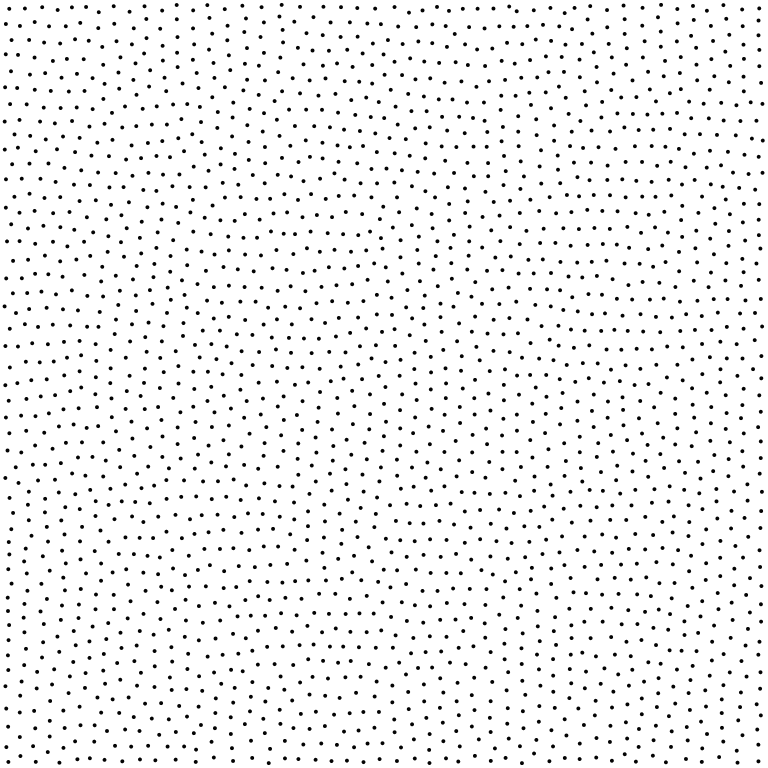
Give the GLSL for this pattern, as a WebGL 2 fragment shader.

```glsl
#version 300 es
precision highp float;
// Draws small black dots spread evenly but irregularly over white, like a relaxed stipple.

uniform vec2 u_resolution;
out vec4 fragColor;

const vec3 PAPER = vec3(1.0);
const vec3 INK = vec3(0.01);
const float CELLS = 48.0;        // dots along one side of the canvas
const float DOT_RADIUS = 0.0025; // in canvas units
const float JITTER = 0.54;       // random spread of a dot, in cells
const float STAGGER = 0.25;      // shift of alternate rows or columns
const float GRAIN = 6.0;         // cells per patch of one stagger direction
const float REACH = 1.3;         // distance at which dots repel, in cells
const float PUSH = 0.28;         // strength of the repulsion
const float MAX_MOVE = 0.42;     // longest push, in cells
const vec2 SWIRL = vec2(2.0, 1.3);
const float PI = 3.14159265;

// Integer hash, two values from 0 to 1
vec2 hash2(vec2 cell) {
    uvec2 v = uvec2(ivec2(cell) + 1024) * 1664525u + 1013904223u;
    v.x += v.y * 1664525u;
    v.y += v.x * 1664525u;
    v ^= v >> 16u;
    v.x += v.y * 1664525u;
    v.y += v.x * 1664525u;
    v ^= v >> 16u;
    return vec2(v >> 8u) / 16777216.0;
}

// One divergence-free mode of eddies that stays inside the canvas
vec2 eddies(vec2 p, vec2 waves) {
    vec2 k = PI * waves / CELLS;
    vec2 s = sin(k * p), c = cos(k * p);
    return vec2(k.y * s.x * c.y, -k.x * c.x * s.y);
}

// Starting place of a cell's dot; cells beyond the border mirror those inside
vec2 seed(vec2 cell) {
    vec2 centre = cell + 0.5;
    vec2 folded = CELLS - abs(CELLS - abs(centre));
    vec2 id = floor(folded);
    vec2 flip = 1.0 - 2.0 * step(0.25, abs(folded - centre));
    vec2 parity = 2.0 * mod(id, 2.0) - 1.0;
    float byRow = step(0.5, hash2(floor(id / GRAIN) + 211.0).x);
    vec2 shift = STAGGER * parity.yx * vec2(byRow, 1.0 - byRow);
    return centre + flip * (shift + JITTER * (hash2(id) - 0.5));
}

// Push on a dot from the dots of the cells around it
vec2 repulsion(vec2 cell, vec2 dot0, mat2 unwarp) {
    vec2 push = vec2(0.0);
    for (int j = -1; j <= 1; j++) {
        for (int i = -1; i <= 1; i++) {
            vec2 away = unwarp * (dot0 - seed(cell + vec2(i, j)));
            float gap = max(length(away), 1e-4);
            push += away / gap * max(REACH - gap, 0.0);
        }
    }
    push *= PUSH;
    return push * min(1.0, MAX_MOVE / max(length(push), 1e-4));
}

void main() {
    float side = min(u_resolution.x, u_resolution.y);
    float radius = DOT_RADIUS * CELLS;
    float pixel = CELLS / side;

    // Area-preserving warp tilts the rows; its local inverse keeps the dots round
    vec2 p = gl_FragCoord.xy * pixel;
    vec2 q = p + SWIRL.x * eddies(p, vec2(3.0, 4.0)) + SWIRL.y * eddies(p, vec2(5.0, 3.0));
    mat2 unwarp = inverse(mat2(dFdx(q), dFdy(q)) / pixel);

    // Nearest dot, moving only those that can come to touch this pixel
    float nearest = CELLS;
    for (int y = -1; y <= 1; y++) {
        for (int x = -1; x <= 1; x++) {
            vec2 cell = floor(q) + vec2(x, y);
            vec2 start = seed(cell);
            vec2 offset = unwarp * (start - q);
            if (length(offset) < MAX_MOVE + radius + pixel) {
                offset += repulsion(cell, start, unwarp);
                nearest = min(nearest, length(offset));
            }
        }
    }

    float coverage = clamp(0.5 + (radius - nearest) / pixel, 0.0, 1.0);
    fragColor = vec4(mix(PAPER, INK, coverage), 1.0);
}
```
